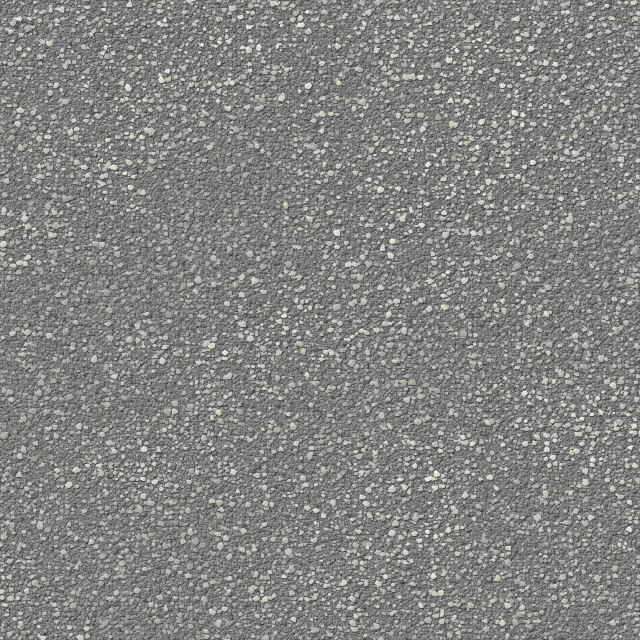
Give the GLSL for this texture, as a Shadertoy shader.

```glsl
// Worn asphalt: pale angular stone chips set in rough grey bitumen.

const float TAU = 6.2832;
const vec2 LIGHT_DIR = vec2(-0.55, 0.83);
const vec3 BITUMEN = vec3(0.462, 0.462, 0.466);
const vec3 CREVICE = vec3(0.235, 0.23, 0.24);
const vec3 DULL_STONE = vec3(0.58, 0.58, 0.57);
const vec3 PALE_STONE = vec3(0.89, 0.885, 0.85);

float hash(vec2 p) {
    vec3 q = fract(p.xyx * 0.1031);
    q += dot(q, q.yzx + 33.33);
    return fract((q.x + q.y) * q.z);
}

vec2 hash2(vec2 p) {
    return vec2(hash(p), hash(p + 71.7));
}

// Slow layered sines, roughly -1 to 1, for uneven wear
float wearWaves(vec2 p) {
    float sum = 0.0;
    float weight = 0.5;
    for (int i = 0; i < 4; i++) {
        sum += weight * sin(p.x + 1.7 * sin(p.y * 0.8 + float(i))) * cos(p.y * 1.1 - 0.6 * p.x);
        p = mat2(0.8, 0.6, -0.6, 0.8) * p * 1.9 + 2.3;
        weight *= 0.6;
    }
    return sum;
}

// Cellular bumps: x is the slope towards the light, y the distance to the grain centre
vec2 grains(vec2 p) {
    vec2 cell = floor(p);
    vec2 nearest = vec2(2.0);
    for (int y = -1; y <= 1; y++) {
        for (int x = -1; x <= 1; x++) {
            vec2 id = cell + vec2(x, y);
            vec2 offset = p - id - hash2(id);
            if (dot(offset, offset) < dot(nearest, nearest)) nearest = offset;
        }
    }
    return vec2(dot(nearest, LIGHT_DIR), length(nearest));
}

// Signed distance to an irregular six-sided chip, often a little wider than tall
float chipDistance(vec2 p, vec2 id, float radius) {
    float turn = TAU * hash(id + 5.1);
    float stretch = mix(0.95, 1.4, hash(id + 8.7));
    float dist = -radius;
    for (int i = 0; i < 6; i++) {
        float side = float(i);
        float angle = turn + TAU * (side + 0.7 * hash(id + side * 3.7)) / 6.0;
        float reach = radius * mix(0.64, 1.08, hash(id + side * 9.3 + 1.9));
        vec2 normal = vec2(cos(angle), sin(angle) * stretch);
        dist = max(dist, dot(p, normal) - reach);
    }
    return dist;
}

// Scatters one size of chip, each with a cast shadow, over the ground
vec3 paintChips(vec3 ground, vec2 uv, float cells, float density, float brightness,
                float strength, float pixel) {
    vec2 p = uv * cells;
    vec2 cell = floor(p);
    float soft = 0.55 * pixel * cells;
    vec3 color = ground;
    for (int y = -1; y <= 1; y++) {
        for (int x = -1; x <= 1; x++) {
            vec2 id = cell + vec2(x, y);
            vec2 seed = id + cells * 1.37;
            if (hash(seed + 13.3) > density) continue;

            vec2 offset = p - id - mix(vec2(0.15), vec2(0.85), hash2(seed));
            float radius = mix(0.27, 0.50, hash(seed + 27.1));
            float dist = chipDistance(offset, seed, radius);
            float shadowDist = chipDistance(offset + LIGHT_DIR * 0.18, seed, radius);
            float cover = 1.0 - smoothstep(-soft, soft, dist);
            float shadow = 1.0 - smoothstep(-soft, soft + 0.05, shadowDist);

            float tone = hash(seed + 41.9);
            float warmth = hash(seed + 57.3) - 0.45;
            vec3 stone = mix(DULL_STONE, PALE_STONE, tone * 0.65 + brightness);
            stone += warmth * vec3(0.035, 0.01, -0.045);
            stone += 0.08 * dot(offset, LIGHT_DIR) / radius;

            color = mix(color, CREVICE, 0.62 * strength * shadow);
            color = mix(color, stone, strength * cover);
        }
    }
    return color;
}

// Rough binder with dark pits between its grains
vec3 bitumen(vec2 uv) {
    vec2 coarse = grains(uv * 135.0);
    vec2 fine = grains(uv * 250.0 + 19.0);
    float relief = 0.14 * coarse.x + 0.20 * fine.x;
    float pits = 0.42 * smoothstep(0.5, 0.95, coarse.y) + 0.34 * smoothstep(0.5, 0.95, fine.y);
    return mix(BITUMEN + relief + 0.025, CREVICE, pits);
}

void mainImage(out vec4 fragColor, in vec2 fragCoord) {
    vec2 uv = fragCoord / iResolution.y;
    float pixel = 1.0 / iResolution.y;

    // Patches where the chips are crowded and clean, or sparse and dusty
    float crowding = 1.0 + 0.28 * wearWaves(uv * 11.0 + 4.0);
    float strength = clamp(0.88 + 0.30 * wearWaves(uv * 6.0 + 1.3), 0.6, 1.0);

    vec3 color = bitumen(uv);
    color = paintChips(color, uv, 165.0, 0.34 * crowding, 0.1, 0.85 * strength, pixel);
    color = paintChips(color, uv, 118.0, 0.36 * crowding, 0.25, strength, pixel);
    color = paintChips(color, uv, 86.0, 0.24 * crowding, 0.38, strength, pixel);

    // Fine mineral speckle
    color += 0.11 * (grains(uv * 330.0 + 7.0).y - 0.45);
    fragColor = vec4(clamp(color, 0.0, 1.0), 1.0);
}
```
